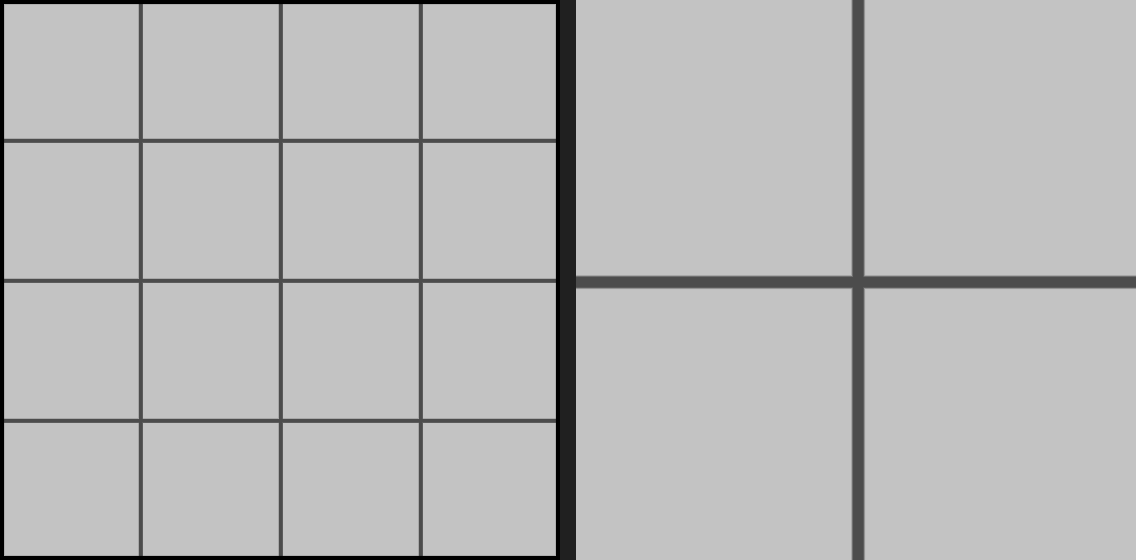
Left: the whole. Right: its middle third, enlarged.
This pattern is drawn by a three.js fragment shader. Its source:

```glsl
// A flat light grey board of four by four square cells, split by thin
// dark grey lines and framed in black. Distances to the nearest grid line
// and to the canvas edge become smooth masks that layer the colours.

varying vec2 vUv;

const vec3 CELL_COLOR = vec3(0.765);
const vec3 LINE_COLOR = vec3(0.300);
const vec3 FRAME_COLOR = vec3(0.0);

const float CELLS = 4.0;
const float LINE_WIDTH = 0.0073;
const float FRAME_WIDTH = 0.0075;
const float SOFTNESS = 0.0018;
const vec2 GRID_SHIFT = vec2(0.0013, -0.0013);

// Distance from p to the nearest line of a square grid
float gridDistance(vec2 p, float cells) {
  vec2 d = abs(fract(p * cells + 0.5) - 0.5) / cells;
  return min(d.x, d.y);
}

// Distance from p inwards from the nearest canvas edge
float edgeDistance(vec2 p) {
  vec2 d = min(p, 1.0 - p);
  return min(d.x, d.y);
}

// One where the distance is below the limit, with a soft boundary
float coverage(float distance, float limit, float softness) {
  return 1.0 - smoothstep(limit - 0.5 * softness, limit + 0.5 * softness, distance);
}

void main() {
  // Cell dividers
  float divider = coverage(gridDistance(vUv - GRID_SHIFT, CELLS), 0.5 * LINE_WIDTH, SOFTNESS);
  vec3 color = mix(CELL_COLOR, LINE_COLOR, divider);

  // Outer frame
  float frame = coverage(edgeDistance(vUv), FRAME_WIDTH, SOFTNESS);
  color = mix(color, FRAME_COLOR, frame);

  gl_FragColor = vec4(color, 1.0);
}
```
